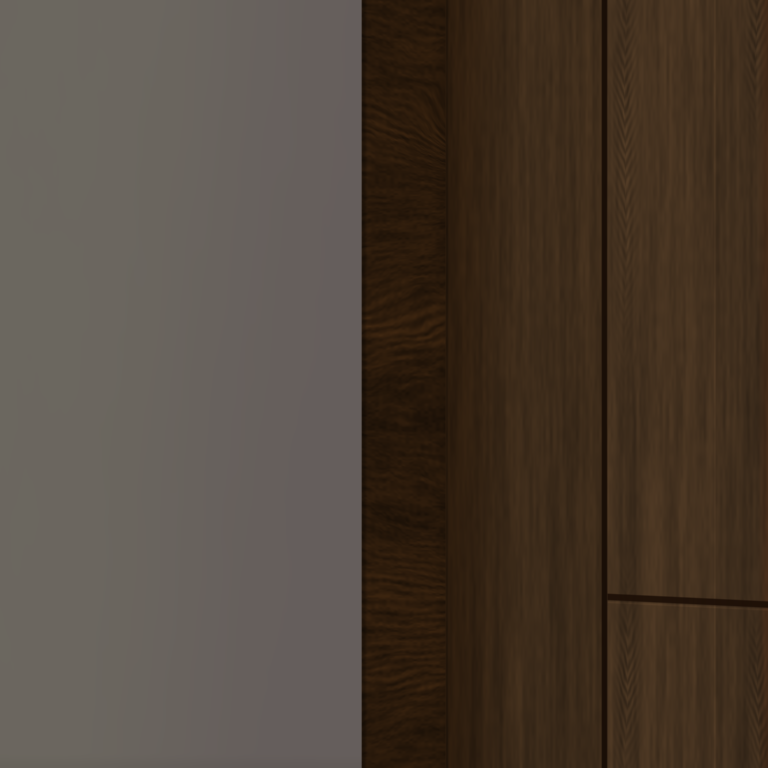
Reproduce this texture procedurally as a three.js fragment shader.

```glsl
// A plain grey wall beside dark wooden cabinet panels with narrow seams.
varying vec2 vUv;

const float SOFT = 0.0013;
const float WALL_EDGE = 0.471;
const float STRIP_EDGE = 0.580;
const float SEAM_X = 0.787;
const float BOARD_X = 0.931;
const float SEAM_Y = 0.223;
const float SEAM_SLOPE = -0.048;

const vec3 WALL_LEFT = vec3(0.420, 0.402, 0.372);
const vec3 WALL_RIGHT = vec3(0.397, 0.369, 0.360);
const vec3 STRIP_WOOD = vec3(0.168, 0.102, 0.043);
const vec3 PANEL_DARK = vec3(0.172, 0.108, 0.050);
const vec3 PANEL_LIGHT = vec3(0.240, 0.171, 0.104);
const vec3 DOOR_WOOD = vec3(0.264, 0.191, 0.121);
const vec3 SEAM_DARK = vec3(0.085, 0.043, 0.016);

float hash(vec2 p) {
  p = fract(p * vec2(0.1031, 0.1137));
  p += dot(p, p.yx + 33.33);
  return fract((p.x + p.y) * p.x * 17.0);
}

float noise(vec2 p) {
  vec2 i = floor(p), f = fract(p);
  f = f * f * (3.0 - 2.0 * f);
  return mix(mix(hash(i), hash(i + vec2(1.0, 0.0)), f.x),
             mix(hash(i + vec2(0.0, 1.0)), hash(i + 1.0), f.x), f.y);
}

float fbm(vec2 p) {
  float sum = 0.0, amp = 0.5;
  for (int i = 0; i < 4; i++) {
    sum += amp * noise(p);
    p = p * 2.03 + 17.7;
    amp *= 0.5;
  }
  return sum;
}

float step01(float edge, float x) { return smoothstep(edge - SOFT, edge + SOFT, x); }

// 1 within halfWidth of zero, soft at both sides
float line(float d, float halfWidth) {
  return 1.0 - smoothstep(halfWidth - SOFT, halfWidth + SOFT, abs(d));
}

float bump(float x, float center, float width) {
  float t = (x - center) / width;
  return exp(-t * t);
}

// Fine vertical fibres with broad streaks
float fibres(vec2 p) {
  return 0.45 * (fbm(vec2(p.x * 55.0, p.y * 1.2)) - 0.47)
       + 0.30 * (noise(vec2(p.x * 230.0, p.y * 9.0)) - 0.5)
       + 0.16 * (noise(vec2(p.x * 330.0, p.y * 60.0)) - 0.5);
}

// Nested pointed growth rings around a vertical axis
float rings(vec2 p, float axis, float width) {
  float d = p.x - axis - 0.012 * (noise(vec2(p.y * 9.0, axis * 40.0)) - 0.5);
  float phase = p.y * 330.0 - abs(d) * 850.0 + 9.0 * fbm(p * vec2(45.0, 14.0));
  return sin(phase) * bump(d, 0.0, width);
}

vec3 wall(vec2 p) {
  vec3 c = mix(WALL_LEFT, WALL_RIGHT, smoothstep(0.08, 0.44, p.x - 0.10 * (p.y - 0.5)));
  c *= 1.0 + 0.012 * (fbm(p * vec2(16.0, 5.0)) - 0.47);
  return c * (1.0 - 0.04 * smoothstep(0.02, 0.0, p.y));
}

vec3 strip(vec2 p) {
  float u = (p.x - WALL_EDGE) / (STRIP_EDGE - WALL_EDGE);
  float warp = fbm(vec2(u * 1.6, p.y * 16.0));
  float slope = 0.022 * sin(p.y * 11.0 + 4.2);
  float y = p.y + slope * u + 0.024 * warp;
  y += 0.045 * bump(p.y, 0.83, 0.045) * u * u;
  float figure = bump(p.y, 0.575, 0.05) + 0.6 * bump(p.y, 0.83, 0.05)
               + 0.75 * bump(p.y, 0.23, 0.06) + 0.65 * bump(p.y, 0.12, 0.05);
  float wave = sin(y * 500.0 + 4.0 * noise(vec2(u * 3.0, y * 40.0)));
  float grain = 0.35 * (noise(vec2(u * 4.0, y * 190.0)) - 0.5)
              + 0.22 * (noise(vec2(u * 22.0, y * 350.0)) - 0.5);
  float shade = 0.96 + 0.14 * figure - 0.10 * bump(p.y, 0.47, 0.06)
              - 0.10 * bump(p.y, 0.32, 0.025) - 0.08 * bump(p.y, 0.04, 0.03);
  vec3 c = STRIP_WOOD * (shade + grain + 0.20 * figure * wave);
  return c * (1.0 - 0.32 * smoothstep(0.075, 0.02, u) - 0.10 * smoothstep(0.85, 1.0, u));
}

vec3 panel(vec2 p) {
  float light = smoothstep(STRIP_EDGE - 0.01, 0.70, p.x);
  vec3 c = mix(PANEL_DARK, PANEL_LIGHT, light) * (1.0 + 0.65 * fibres(p));
  c *= 1.0 - 0.22 * line(p.x - STRIP_EDGE - 0.002, 0.0015);
  return c * (0.97 + 0.06 * smoothstep(0.1, 0.9, p.y));
}

vec3 door(vec2 p) {
  float seam = p.y - SEAM_Y - SEAM_SLOPE * (p.x - SEAM_X);
  float left = bump(p.y, 0.83, 0.21) + bump(p.y, 0.11, 0.10);
  float right = bump(p.y, 0.96, 0.09) + bump(p.y, 0.08, 0.09);
  float figure = left * rings(p, 0.815, 0.012) + right * rings(p, 0.985, 0.011);
  vec3 c = DOOR_WOOD * (1.0 + 0.65 * fibres(p + 3.1) + 0.13 * figure);
  c *= 1.0 - 0.06 * step01(BOARD_X, p.x) + 0.14 * line(p.x - BOARD_X, 0.001);
  c = mix(c, c * vec3(1.12, 0.90, 0.78), 0.6 * smoothstep(0.985, 1.0, p.x));
  c *= 1.0 + 0.15 * line(seam + 0.007, 0.001);
  return mix(c, SEAM_DARK * 1.25, 0.9 * line(seam, 0.0042));
}

void main() {
  vec2 p = vUv;
  vec3 c = mix(wall(p), strip(p), step01(WALL_EDGE, p.x));
  c = mix(c, panel(p), step01(STRIP_EDGE, p.x));
  c = mix(c, door(p), step01(SEAM_X + 0.004, p.x));
  c = mix(c, SEAM_DARK, 0.92 * line(p.x - SEAM_X, 0.0035));
  gl_FragColor = vec4(c, 1.0);
}
```
